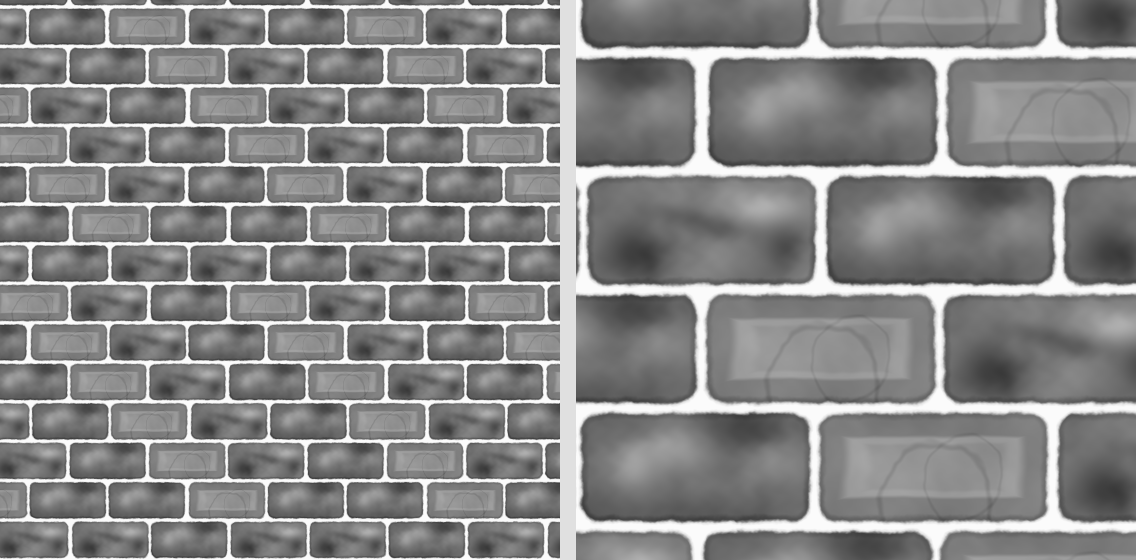
Left: the whole. Right: its middle third, enlarged.
Write a Shadertoy shader that draws this texture.

```glsl
// Running-bond wall of grey, watercolour-like bricks in near-white mortar.
// Three painted faces (spotted, panelled, blotched) cycle along each course;
// rounded boxes with wobbling edges give the outlines, warped sines the mottling.

const vec2  PITCH       = vec2(0.1417, 0.0705);  // brick plus joint
const vec2  FIRST_CELL  = vec2(0.0525, 0.0123);  // from the top left corner
const vec2  HALF_BRICK  = vec2(0.0677, 0.0320);
const float CORNER      = 0.0105;
const float ROW_JITTER  = 0.0060;
const float COL_JITTER  = 0.0026;
const float EDGE_WOBBLE = 0.0008;
const float EDGE_BLUR   = 0.0011;
const float MOTTLE      = 0.065;
const float MORTAR      = 0.985;
const float MORTAR_EDGE = 0.84;
const int SPOTTED = 0, PANELLED = 1, BLOTCHED = 2;

float hash(vec2 p) {
    return fract(sin(dot(p, vec2(127.1, 311.7))) * 4375.85);
}

// Layered sines, each octave rotated and bent; roughly -1 to 1
float clouds(vec2 p, float seed) {
    float sum = 0.0, amp = 0.5;
    for (int i = 0; i < 5; i++) {
        p = mat2(0.8, -0.6, 0.6, 0.8) * p * 1.75 + seed;
        sum += amp * sin(p.x + 1.3 * sin(p.y + sum));
        amp *= 0.6;
    }
    return sum;
}

float roundBox(vec2 p, vec2 halfSize, float radius) {
    vec2 d = abs(p) - halfSize + radius;
    return length(max(d, 0.0)) + min(max(d.x, d.y), 0.0) - radius;
}

float blob(vec2 q, vec2 centre, vec2 size) {
    vec2 d = (q - centre) / size;
    return exp(-dot(d, d));
}

// Thin arched pencil-like line
float arch(vec2 q, vec2 centre, vec2 size, float wave) {
    float d = abs(length((q - centre) / size) - 1.0 + wave);
    return 1.0 - smoothstep(0.0, 0.07, d);
}

float spottedFace(vec2 q) {
    return 0.43 + 0.17 * blob(q, vec2(-0.55, 0.0), vec2(0.22, 0.40))
                + 0.13 * blob(q, vec2(-0.10, 0.3), vec2(0.30, 0.35))
                + 0.10 * blob(q, vec2(0.70, 0.1), vec2(0.35, 0.50))
                - 0.12 * blob(q, vec2(0.45, 0.8), vec2(0.40, 0.40))
                - 0.10 * blob(q, vec2(-0.10, -0.9), vec2(0.80, 0.35));
}

float panelledFace(vec2 q, float wave) {
    vec2 a = abs(q) / vec2(0.78, 0.56);
    float reach = max(a.x, a.y) + 0.06 * wave;
    float panel = 1.0 - smoothstep(0.92, 1.08, reach);
    float frame = smoothstep(0.70, 0.85, reach) * panel;
    float lines = arch(q, vec2(0.0, -0.7), vec2(0.50, 1.15), 0.12 * wave)
                + 0.7 * arch(q, vec2(0.25, -0.2), vec2(0.35, 0.75), 0.15 * wave);
    return 0.49 + 0.08 * panel + 0.04 * frame - 0.06 * lines;
}

float blotchedFace(vec2 q) {
    float streak = q.y - 0.15 + 0.45 * q.x;
    return 0.47 - 0.20 * blob(q, vec2(-0.60, -0.4), vec2(0.27, 0.50))
                - 0.20 * blob(q, vec2(0.78, -0.4), vec2(0.22, 0.50))
                + 0.19 * blob(q, vec2(0.55, 0.4), vec2(0.35, 0.30))
                + 0.08 * blob(q, vec2(0.10, -0.5), vec2(0.22, 0.40))
                - 0.13 * blob(vec2(q.x, streak), vec2(-0.05, 0.0), vec2(0.45, 0.22));
}

// The faces run in threes, stepping every second course; some courses swap one
int faceKind(int col, int row) {
    int kind = (col - (row >> 1) - (row >= 7 ? 1 : 0) + 30) % 3;
    int turn = (row + 7) % 7;
    if (turn == 5 && kind == BLOTCHED) kind = SPOTTED;
    if (turn == 6 && kind == PANELLED) kind = BLOTCHED;
    return kind;
}

void mainImage(out vec4 fragColor, in vec2 fragCoord) {
    vec2 p = fragCoord / iResolution.y;
    float blur = max(EDGE_BLUR, 0.75 / iResolution.y);

    // Course and brick, with every second course shifted by half a brick
    vec2 g = vec2(p.x, 1.0 - p.y) - FIRST_CELL;
    float row = floor(g.y / PITCH.y);
    g.x -= 0.5 * PITCH.x * mod(row, 2.0) + ROW_JITTER * (hash(vec2(row, 3.0)) - 0.5);
    vec2 cell = vec2(floor(g.x / PITCH.x), row);
    vec2 local = (g - (cell + 0.5) * PITCH) * vec2(1.0, -1.0);
    local.x -= COL_JITTER * (hash(cell) - 0.5);

    // Outline
    float wobble = clouds(p * 150.0, 1.7);
    float dist = roundBox(local, HALF_BRICK, CORNER) + EDGE_WOBBLE * wobble;

    // Painted face
    int kind = faceKind(int(cell.x), int(row));
    vec2 q = local / HALF_BRICK;
    float mottle = clouds(q * vec2(2.0, 1.0), 2.3 + 1.9 * float(kind));
    vec2 bent = q + 0.07 * vec2(mottle, -mottle);
    float tone = kind == SPOTTED ? spottedFace(bent)
               : kind == PANELLED ? panelledFace(q, mottle) : blotchedFace(bent);
    tone += MOTTLE * mottle * (kind == PANELLED ? 0.55 : 1.0);

    // Darker rim, strongest along the foot, then the shaded mortar
    tone -= (0.06 + 0.04 * smoothstep(0.5, -1.0, q.y)) * smoothstep(-0.0045, -0.001, dist);
    float mortar = mix(MORTAR_EDGE, MORTAR, smoothstep(0.0, 0.0024, dist));
    float shade = mix(tone, mortar, smoothstep(-blur, blur, dist));
    fragColor = vec4(vec3(clamp(shade, 0.0, 1.0)), 1.0);
}
```
